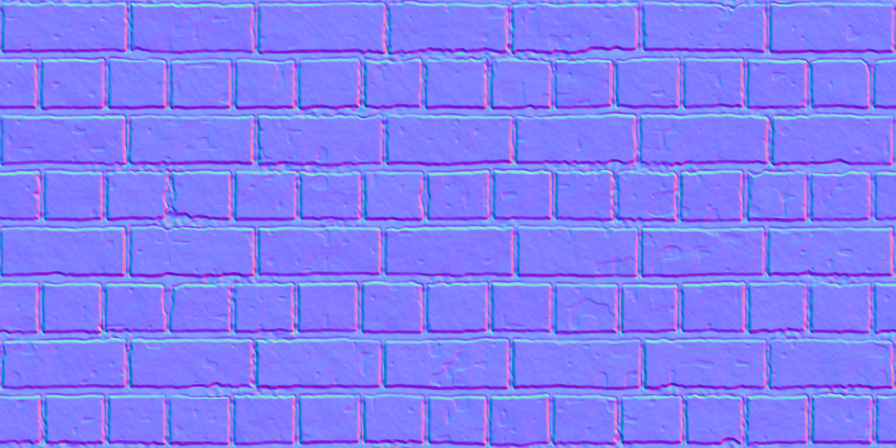
This texture map is drawn by a WebGL 1 fragment shader. Its source:

```glsl
precision highp float;

uniform vec2 u_resolution;

// One unit is the height of a brick course.
const vec2 TILE = vec2(16.0, 8.0);
const float LONG_COUNT = 7.0;
const float SHORT_COUNT = 14.0;
const vec2 HALF_JOINT = vec2(0.045, 0.078);
const float MORTAR_DEPTH = 0.042;

float hash(vec2 p) {
  vec3 q = fract(vec3(p.xyx) * 0.1031);
  q += dot(q, q.yzx + 33.33);
  return fract((q.x + q.y) * q.z);
}

// Value noise that wraps at the tile border; frequency is a whole number.
float noise(vec2 p, float frequency) {
  vec2 period = TILE * frequency;
  vec2 cell = floor(p * frequency);
  vec2 f = fract(p * frequency);
  f = f * f * (3.0 - 2.0 * f);
  vec2 a = mod(cell, period);
  vec2 b = mod(cell + 1.0, period);
  float seed = frequency * 17.0;
  float low = mix(hash(a + seed), hash(vec2(b.x, a.y) + seed), f.x);
  float high = mix(hash(vec2(a.x, b.y) + seed), hash(b + seed), f.x);
  return mix(low, high, f.y);
}

float centered(vec2 p, float frequency) {
  return noise(p, frequency) - 0.5;
}

// Offset from the brick centre in xy, half width in z, wrapped index in w.
vec4 brickCell(vec2 p, float row) {
  float isShort = mod(row, 2.0);
  float count = mix(LONG_COUNT, SHORT_COUNT, isShort);
  float width = TILE.x / count;
  float drift = 0.14 * centered(vec2(p.x, row + 0.5), 1.0);
  float x = (p.x + drift) / width - 0.64 * isShort;
  vec2 local = vec2((fract(x) - 0.5) * width, fract(p.y) - 0.5);
  return vec4(local, 0.5 * width, mod(floor(x), count));
}

// Distance to the brick outline, negative inside, with worn corners.
float brickDistance(vec2 local, vec2 halfSize) {
  const float radius = 0.035;
  vec2 q = abs(local) - halfSize + radius;
  return length(max(q, 0.0)) + min(max(q.x, q.y), 0.0) - radius;
}

float mortarHeight(vec2 p, float fromJoint, float patchy) {
  float slump = -0.24 * fromJoint * (1.0 - smoothstep(0.1, 0.22, abs(fromJoint)));
  float grain = 0.014 * centered(p, 5.0) + 0.008 * centered(p, 11.0);
  float crumbs = 0.035 * patchy * centered(p, 13.0);
  return slump + grain + crumbs - MORTAR_DEPTH;
}

float faceHeight(vec2 p, vec2 local, vec2 id) {
  vec2 tilt = vec2(hash(id + 3.1), hash(id + 8.7)) - 0.5;
  float grain = 0.016 * centered(p, 3.0) + 0.005 * centered(p, 8.0);
  grain += 0.0045 * centered(p, 16.0);
  float pits = smoothstep(0.83, 0.97, noise(p, 6.0));
  float scarred = smoothstep(0.62, 0.9, noise(p, 1.0));
  float scars = smoothstep(0.58, 0.72, noise(p, 4.0)) * scarred;
  return dot(local, tilt * vec2(0.03, 0.06)) + grain - 0.012 * pits - 0.016 * scars;
}

float wallHeight(vec2 p) {
  // Uneven bed joints
  p.y += 0.045 * centered(p, 1.0) + 0.025 * centered(p, 3.0);
  float row = mod(TILE.y - 1.0 - floor(p.y), TILE.y);
  vec4 cell = brickCell(p, row);
  vec2 local = cell.xy;
  float fromJoint = fract(p.y + 0.5) - 0.5;

  // Ragged outline with occasional chips
  float patchy = smoothstep(0.5, 0.85, noise(p + 5.0, 1.0));
  float edge = brickDistance(local, vec2(cell.z, 0.5) - HALF_JOINT);
  edge += 0.022 * centered(p, 6.0) + (0.015 + 0.03 * patchy) * centered(p, 12.0);
  edge += 0.1 * smoothstep(0.82, 0.96, noise(p, 2.0)) * noise(p, 7.0);

  // Brick face set above the sloped mortar
  float mortar = mortarHeight(p, fromJoint, patchy);
  float face = faceHeight(p, local, vec2(cell.w, row));
  float height = mix(face, mortar, smoothstep(-0.045, 0.025, edge));

  // Open crack along the top and sides
  float side = smoothstep(-0.06, 0.02, abs(local.x) - cell.z + HALF_JOINT.x);
  float upper = smoothstep(0.2, 0.4, local.y);
  float crack = exp(-pow((edge - 0.012) / 0.026, 2.0));
  float openness = 0.35 + 0.9 * noise(p + 2.0, 2.0);
  return height - 0.026 * crack * openness * max(side, upper);
}

vec3 wallNormal(vec2 p) {
  const vec2 STEP = vec2(0.018, 0.0);
  float dx = wallHeight(p + STEP.xy) - wallHeight(p - STEP.xy);
  float dy = wallHeight(p + STEP.yx) - wallHeight(p - STEP.yx);
  vec2 slope = vec2(dx, dy) / (2.0 * STEP.x);
  return normalize(vec3(vec2(0.02, -0.02) - slope, 1.0));
}

void main() {
  vec2 p = gl_FragCoord.xy / u_resolution * TILE;
  gl_FragColor = vec4(wallNormal(p) * 0.5 + 0.5, 1.0);
}
```
